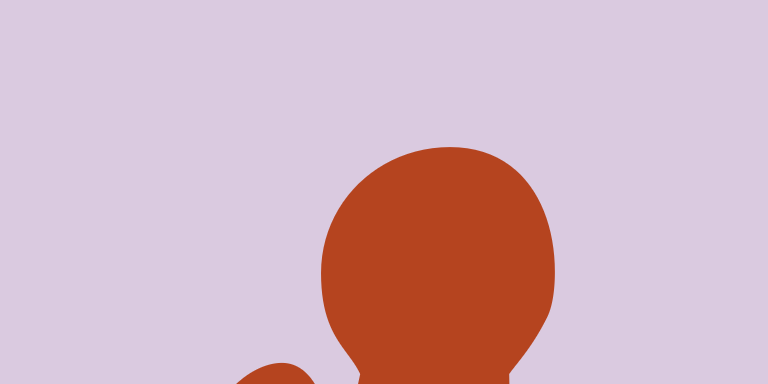
Write a Shadertoy shader that draws this background.

```glsl
// A flat rust silhouette, a large bulb on a short neck with a low mound at
// its left, on pale lilac. Outlines are chains of cubic Bezier curves; an
// even-odd crossing test and the nearest edge give a smooth signed distance.

const vec3 LILAC = vec3(0.853, 0.792, 0.880);
const vec3 RUST = vec3(0.710, 0.267, 0.120);
const int STEPS = 24;          // line pieces per curve
const int BULB_CURVES = 6;
const int MOUND_CURVES = 3;

// Control points in canvas heights; neighbouring curves share an end point.
const vec2 BULB[19] = vec2[19](
    vec2(1.172, 0.617), vec2(0.984, 0.617), vec2(0.836, 0.471),   // upper left
    vec2(0.836, 0.289), vec2(0.836, 0.125), vec2(0.906, 0.094),   // lower left
    vec2(0.938, 0.026), vec2(0.846, -0.302), vec2(1.354, -0.302), // neck
    vec2(1.326, 0.026), vec2(1.344, 0.052), vec2(1.385, 0.094),   // lower right
    vec2(1.424, 0.172), vec2(1.440, 0.203), vec2(1.445, 0.250),   // right side
    vec2(1.445, 0.292), vec2(1.445, 0.458), vec2(1.362, 0.617),   // upper right
    vec2(1.172, 0.617));

const vec2 MOUND[10] = vec2[10](
    vec2(0.615, 0.000), vec2(0.651, 0.034), vec2(0.695, 0.055),   // left slope
    vec2(0.734, 0.055), vec2(0.771, 0.055), vec2(0.799, 0.034),   // right slope
    vec2(0.820, 0.000), vec2(0.859, -0.094), vec2(0.573, -0.094), // underside
    vec2(0.615, 0.000));

vec2 bezier(vec2 a, vec2 b, vec2 c, vec2 d, float t) {
    float s = 1.0 - t;
    return s * s * s * a + 3.0 * s * s * t * b + 3.0 * s * t * t * c + t * t * t * d;
}

float segmentDistance(vec2 p, vec2 a, vec2 b) {
    vec2 ab = b - a;
    float t = clamp(dot(p - a, ab) / dot(ab, ab), 0.0, 1.0);
    return length(p - a - t * ab);
}

// Updates the nearest edge distance and flips side at each crossing to the right.
void traceCurve(vec2 p, vec2 a, vec2 b, vec2 c, vec2 d,
                inout float edge, inout float side) {
    vec2 start = a;
    for (int i = 1; i <= STEPS; i++) {
        vec2 end = i == STEPS ? d : bezier(a, b, c, d, float(i) / float(STEPS));
        edge = min(edge, segmentDistance(p, start, end));
        if ((start.y > p.y) != (end.y > p.y)) {
            float crossing = mix(start.x, end.x, (p.y - start.y) / (end.y - start.y));
            if (p.x < crossing) side = -side;
        }
        start = end;
    }
}

void mainImage(out vec4 fragColor, in vec2 fragCoord) {
    vec2 p = fragCoord / iResolution.y;
    float edge = 10.0;
    float side = 1.0;

    // Bulb and neck
    for (int i = 0; i < BULB_CURVES; i++) {
        int k = 3 * i;
        traceCurve(p, BULB[k], BULB[k + 1], BULB[k + 2], BULB[k + 3], edge, side);
    }

    // Mound
    for (int i = 0; i < MOUND_CURVES; i++) {
        int k = 3 * i;
        traceCurve(p, MOUND[k], MOUND[k + 1], MOUND[k + 2], MOUND[k + 3], edge, side);
    }

    // Antialiased fill
    float coverage = clamp(0.5 - side * edge * iResolution.y, 0.0, 1.0);
    fragColor = vec4(mix(LILAC, RUST, coverage), 1.0);
}
```
